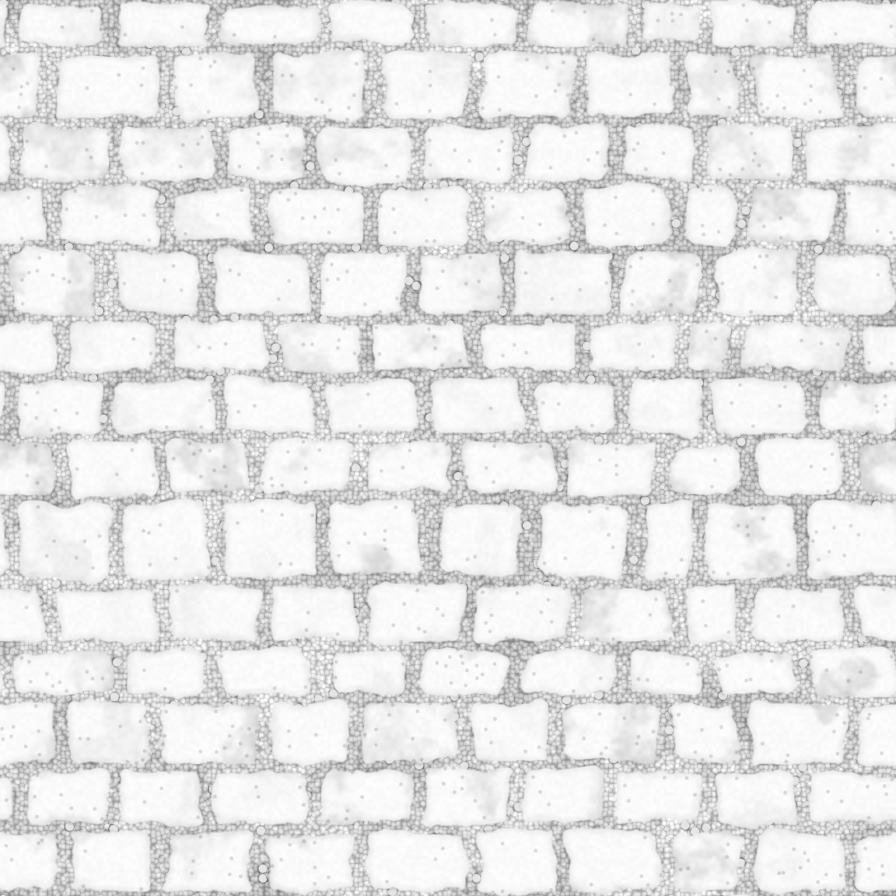
A Shadertoy shader for this texture map:

```glsl
// Pale cobble wall: fourteen courses of nine rough white stones in gritty grey mortar.
// Courses and joints bound each stone, a warped rounded box shapes it, and
// tiling value and cellular noise add grit, pebbles, pits and worn patches.

const int COURSES = 14;
const float STONES = 9.0;
// Course boundaries measured down from the top edge.
const float COURSE_EDGE[15] = float[15](0.0, 0.055, 0.137, 0.206, 0.276, 0.354, 0.418,
    0.488, 0.556, 0.650, 0.721, 0.780, 0.855, 0.924, 1.0);
const vec2 HALF_GAP = vec2(0.0088, 0.0052);
const vec2 GAP_VARIATION = vec2(0.0050, 0.0034);
const float JOINT_JITTER = 0.018;
const float COARSE_WARP = 0.0095;
const float FINE_WARP = 0.0042;
const float EDGE_SOFTNESS = 0.0018;
const float STONE_TONE = 0.982;
const float MORTAR_TONE = 0.805;
const float GRIT_CELLS = 190.0;
const float PEBBLE_CELLS = 74.0;
const float PIT_CELLS = 110.0;

vec2 hash2(vec2 c) {
    vec3 q = fract(c.xyx * vec3(0.1031, 0.1030, 0.0973));
    q += dot(q, q.yzx + 33.33);
    return fract((q.xx + q.yz) * q.zy);
}

// Value noise that tiles over the unit square.
float noise(vec2 p, float cells) {
    vec2 s = p * cells, i = floor(s), f = s - i;
    f = f * f * (3.0 - 2.0 * f);
    vec2 a = mod(i, cells), b = mod(i + 1.0, cells);
    return mix(mix(hash2(a).x, hash2(vec2(b.x, a.y)).x, f.x),
               mix(hash2(vec2(a.x, b.y)).x, hash2(b).x, f.x), f.y);
}

float fbm(vec2 p, float cells) {
    float sum = 0.0, weight = 0.53;
    for (int i = 0; i < 4; i++) {
        sum += weight * noise(p, cells);
        cells *= 2.0;
        weight *= 0.5;
    }
    return sum;
}

// Distance to the nearest scattered point, and that point's random value.
vec2 cellular(vec2 p, float cells) {
    vec2 s = p * cells, i = floor(s), nearest = vec2(9.0, 0.0);
    for (int y = -1; y <= 1; y++)
    for (int x = -1; x <= 1; x++) {
        vec2 c = i + vec2(x, y), id = mod(c, cells);
        float d = length(c + 0.15 + 0.7 * hash2(id + 7.0) - s);
        if (d < nearest.x) nearest = vec2(d, hash2(id + 351.0).y);
    }
    return nearest;
}

// Horizontal position of a joint; one stone in each course is cut shorter.
float joint(float course, float k) {
    float wrap = floor(k / STONES), j = k - wrap * STONES;
    float cut = mix(0.008, 0.052, hash2(vec2(course, 61.0)).x);
    float start = 0.012 + 0.051 * mod(course, 2.0);
    float jitter = JOINT_JITTER * (hash2(vec2(j + 13.0, course + 5.0)).x - 0.5);
    return wrap + start + j * (1.0 + cut) / STONES - cut * step(6.5, j) + jitter;
}

// Signed distance to the stone around p; also returns its random pair.
float stoneDistance(vec2 p, out vec2 seed) {
    int course = 0;
    for (int i = 1; i < COURSES; i++) if (p.y >= COURSE_EDGE[i]) course = i;
    float row = float(course), k = -1.0;
    for (float j = 0.0; j <= STONES; j++) if (joint(row, j) <= p.x) k = j;

    vec2 lo = vec2(joint(row, k), COURSE_EDGE[course]);
    vec2 hi = vec2(joint(row, k + 1.0), COURSE_EDGE[course + 1]);
    vec2 id = vec2(mod(k, STONES), row);
    seed = hash2(id + 91.0);
    vec2 shape = hash2(id + 37.0) - 0.5, gap = hash2(id + 173.0) - 0.5;

    vec2 q = p - 0.5 * (lo + hi);
    vec2 size = 0.5 * (hi - lo) - HALF_GAP - GAP_VARIATION * gap;
    q += q.yx * shape * vec2(0.22, 0.09);
    size.y *= 1.0 + 1.6 * gap.x * q.x;
    float radius = mix(0.005, 0.014, seed.x);
    vec2 d = abs(q) - size + radius;
    return length(max(d, 0.0)) + min(max(d.x, d.y), 0.0) - radius;
}

float mortarTone(vec2 p) {
    vec2 grit = cellular(p, GRIT_CELLS), pebble = cellular(p, PEBBLE_CELLS);
    float tone = MORTAR_TONE + 0.22 * (fbm(p, 14.0) - 0.5);
    tone += mix(0.07, -0.13, smoothstep(0.15, 0.8, grit.x)) + 0.11 * (grit.y - 0.5);
    tone += 0.10 * (noise(p, 340.0) - 0.5);
    // Sparse light pebbles with dark rims.
    float present = step(0.93, pebble.y);
    tone -= present * 0.13 * smoothstep(0.55, 0.42, pebble.x);
    return mix(tone, 0.90, present * smoothstep(0.40, 0.28, pebble.x));
}

float stoneTone(vec2 p, float d, float wear) {
    float tone = STONE_TONE - 0.045 * smoothstep(-0.009, 0.0, d);
    float patches = smoothstep(0.50, 0.72, fbm(p + 0.37, 24.0));
    tone -= patches * mix(0.015, 0.10, wear * wear) * (0.6 + 0.8 * noise(p, 150.0));
    vec2 pit = cellular(p, PIT_CELLS);
    tone -= 0.13 * step(0.95 - 0.06 * wear, pit.y) * smoothstep(0.34, 0.12, pit.x);
    return tone + 0.025 * (noise(p, 256.0) - 0.5);
}

void mainImage(out vec4 fragColor, in vec2 fragCoord) {
    vec2 p = fragCoord / iResolution.xy;
    p.y = 1.0 - p.y;

    // Rough outlines come from bending the plane at two scales.
    vec2 coarse = vec2(noise(p, 30.0), noise(p + 0.43, 30.0)) - 0.5;
    vec2 fine = vec2(noise(p, 100.0), noise(p + 0.29, 100.0)) - 0.5;
    vec2 bent = p + COARSE_WARP * coarse + FINE_WARP * fine;
    bent.y = fract(bent.y + 0.005 * (noise(p + 0.61, 6.0) - 0.5));

    vec2 seed;
    float d = stoneDistance(bent, seed);
    float soft = max(EDGE_SOFTNESS, 0.75 / iResolution.y);
    float cover = 1.0 - smoothstep(-soft, soft, d);

    // Broken dark contour where mortar meets stone.
    float rim = exp(-pow((d - 0.0012) / 0.0016, 2.0)) * smoothstep(0.35, 0.8, noise(p, 60.0));
    float tone = mix(mortarTone(p), stoneTone(p, d, seed.y), cover) - 0.10 * rim;
    fragColor = vec4(vec3(clamp(tone, 0.0, 1.0)), 1.0);
}
```
